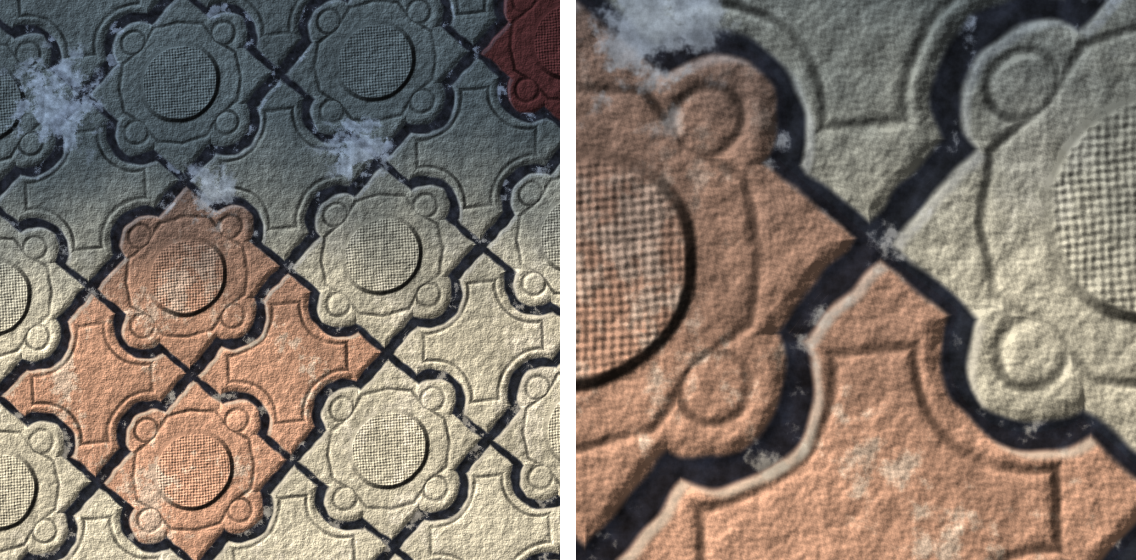
Left: the whole. Right: its middle third, enlarged.
This texture is drawn by a three.js fragment shader. Its source:

```glsl
varying vec2 vUv;

const vec2 ORIGIN = vec2(0.333, 0.507);       // centre of one disk tile
const vec2 STEP_ACROSS = vec2(0.349, 0.038);
const vec2 STEP_DOWN = vec2(0.012, -0.346);
const vec2 LIGHT_DIR = vec2(-0.75, 0.66);
const float LOBE_RADIUS = 0.21;
const float LOBE_INSET = 0.06;
const float DISK_RADIUS = 0.28;
const float JOINT_HALF = 0.022;
const float LINE_HALF = 0.008;
const float SHADOW_SHIFT = 0.008;
const float SOFT = 0.011;
const vec2 WARM_CENTRE = vec2(0.5, -0.5);     // middle of the terracotta block
const vec2 RED_CELL = vec2(1.0, 3.0);
const vec3 CREAM = vec3(0.79, 0.745, 0.64);
const vec3 TERRACOTTA = vec3(0.75, 0.57, 0.46);
const vec3 RED = vec3(0.75, 0.36, 0.30);
const vec3 SHADE_TINT = vec3(0.35, 0.43, 0.54);
const vec3 JOINT_DARK = vec3(0.09, 0.10, 0.13);
const vec3 FROST = vec3(0.58, 0.66, 0.77);
const vec3 SAND = vec3(0.87, 0.82, 0.73);

float hash(vec2 p) {
  return fract(sin(dot(p, vec2(127.1, 311.7))) * 43758.55);
}

float corner(vec2 i, vec2 f, vec2 o) {
  float angle = 6.2832 * hash(i + o);
  return dot(vec2(cos(angle), sin(angle)), f - o);
}

float noise(vec2 p) {
  vec2 i = floor(p), f = fract(p);
  vec2 w = f * f * f * (f * (f * 6.0 - 15.0) + 10.0);
  return mix(mix(corner(i, f, vec2(0, 0)), corner(i, f, vec2(1, 0)), w.x),
             mix(corner(i, f, vec2(0, 1)), corner(i, f, vec2(1, 1)), w.x), w.y);
}

float fbm(vec2 p) {
  float sum = 0.0, amp = 0.6;
  for (int k = 0; k < 5; k++) {
    sum += amp * noise(p);
    p = p * 2.03 + 17.3;
    amp *= 0.58;
  }
  return sum;
}

// Canvas to a checkerboard of unit tiles
vec2 toGrid(vec2 uv) {
  vec2 d = uv - ORIGIN + 0.0022 * vec2(noise(uv * 24.0), noise(uv * 24.0 + 40.0));
  float det = STEP_ACROSS.x * STEP_DOWN.y - STEP_DOWN.x * STEP_ACROSS.y;
  float a = (STEP_DOWN.y * d.x - STEP_DOWN.x * d.y) / det;
  float b = (STEP_ACROSS.x * d.y - STEP_ACROSS.y * d.x) / det;
  return vec2(a + b, a - b);
}

bool isDisk(vec2 cell) { return mod(cell.x + cell.y, 2.0) < 0.5; }

// Lobes of disk tiles reach into their neighbours
vec2 tileCell(vec2 q) {
  vec2 cell = floor(q + 0.5), p = q - cell, a = abs(p);
  vec2 side = a.x > a.y ? vec2(sign(p.x), 0.0) : vec2(0.0, sign(p.y));
  bool inLobe = length(p - side * (0.5 + LOBE_INSET)) < LOBE_RADIUS;
  return !isDisk(cell) && inLobe ? cell + side : cell;
}

// x: distance to the joint, y: distance to the engraved line, z: to the disk rim
vec3 tileShape(vec2 q) {
  vec2 cell = tileCell(q), a = abs(q - cell);
  float m = max(a.x, a.y), n = min(a.x, a.y), diag = (m + n) * 0.7071;
  if (isDisk(cell)) {
    float lobe = LOBE_RADIUS - length(vec2(m - 0.5 + LOBE_INSET, n));
    float star = max(m - 0.385 - 0.18 * n, diag - 0.44 + 0.12 * (m - n));
    float loops = length(vec2(m - 0.46, n)) - 0.085;
    return vec3(max(0.5 - m, lobe), abs(min(star, loops)), length(a) - DISK_RADIUS);
  }
  float bite = length(vec2(m - 0.5 - LOBE_INSET, n)) - LOBE_RADIUS;
  return vec3(min(0.5 - m, bite), abs(max(0.09 - bite, diag - 0.43)), 1.0);
}

float relief(vec2 uv) {
  vec2 q = toGrid(uv);
  vec3 s = tileShape(q);
  float disk = smoothstep(0.02, -0.02, s.z);
  float stipple = sin(q.x * 210.0) * sin(q.y * 210.0) * smoothstep(0.0, -0.03, s.z);
  float groove = exp(-s.y * s.y / 0.0003);
  return 0.008 * smoothstep(0.0, 0.07, s.x) + 0.0045 * disk + 0.0006 * stipple
       - 0.002 * groove + 0.0035 * fbm(uv * 55.0);
}

float joint(vec2 uv) {
  float ragged = JOINT_HALF + 0.016 * noise(uv * 45.0);
  return 1.0 - smoothstep(ragged - SOFT, ragged + SOFT, tileShape(toGrid(uv)).x);
}

float spot(vec2 uv, vec2 centre, float radius) {
  vec2 d = (uv - centre) / radius;
  return exp(-dot(d, d));
}

void main() {
  vec2 uv = vUv, q = toGrid(uv), cell = tileCell(q);
  vec3 s = tileShape(q);
  float blotch = fbm(uv * 6.0), grain = fbm(uv * 60.0);
  float sun = smoothstep(0.20, 0.66, 1.0 - uv.y + 0.07 * (uv.x - 0.4) + 0.08 * blotch);

  // Tile colour
  vec2 fromWarm = abs(cell - WARM_CENTRE);
  vec3 colour = max(fromWarm.x, fromWarm.y) < 1.0 ? TERRACOTTA : CREAM;
  if (distance(cell, RED_CELL) < 0.5) colour = RED;
  colour *= 0.94 + 0.12 * hash(cell + 3.0) + 0.22 * blotch + 0.16 * grain;

  // Scraped, sandy wear
  float wear = smoothstep(0.08, 0.3, fbm(uv * vec2(9.0, 5.0) + 8.0) + 0.45 * grain);
  colour = mix(colour, SAND, 0.55 * wear * sun);

  // Relief lighting and engraved lines
  float e = 0.0022, h = relief(uv);
  float slope = (relief(uv + LIGHT_DIR * e) - h) / e;
  colour *= clamp(1.0 - 0.75 * slope, 0.45, 1.4);
  float line = 1.0 - smoothstep(LINE_HALF - SOFT * 0.5, LINE_HALF + SOFT, s.y);
  float rim = 1.0 - smoothstep(0.006, 0.022, abs(s.z));
  float rimSide = smoothstep(-0.2, 0.8, dot(normalize(LIGHT_DIR), -normalize(
    uv - ORIGIN - STEP_ACROSS * 0.5 * (cell.x + cell.y) - STEP_DOWN * 0.5 * (cell.x - cell.y) + 1e-5)));
  colour *= 1.0 - 0.42 * line * (0.8 + noise(uv * 20.0));
  colour *= 1.0 - rim * (0.25 + 0.5 * rimSide);
  colour *= mix(SHADE_TINT, vec3(1.0), sun);

  // Joints with cast shadow and a lit far edge
  vec2 shift = LIGHT_DIR * SHADOW_SHIFT;
  float gap = max(joint(uv), max(joint(uv + shift * 0.5), joint(uv + shift)));
  float litEdge = joint(uv + shift * 1.9) * (1.0 - gap);
  vec3 pale = mix(FROST, SAND, sun);
  colour = mix(colour, pale, litEdge * (0.2 + 0.4 * sun));
  colour = mix(colour, JOINT_DARK * (1.0 + 1.2 * grain), 0.93 * gap);

  // Frost and loose debris
  float debris = smoothstep(0.12, 0.35, fbm(uv * 22.0 + 5.0) + 0.3 * grain);
  float frost = spot(uv, vec2(0.10, 0.82), 0.10) + spot(uv, vec2(0.64, 0.735), 0.07)
              + spot(uv, vec2(0.37, 0.655), 0.06);
  float patchy = smoothstep(0.35, 0.75, frost + 1.3 * fbm(uv * 28.0) - 0.1);
  float cover = max(0.75 * patchy * min(frost * 1.6, 1.0), 0.6 * debris * max(gap, litEdge));
  colour = mix(colour, pale * (0.9 + 0.5 * grain), cover);

  gl_FragColor = vec4(clamp(colour, 0.0, 1.0), 1.0);
}
```
